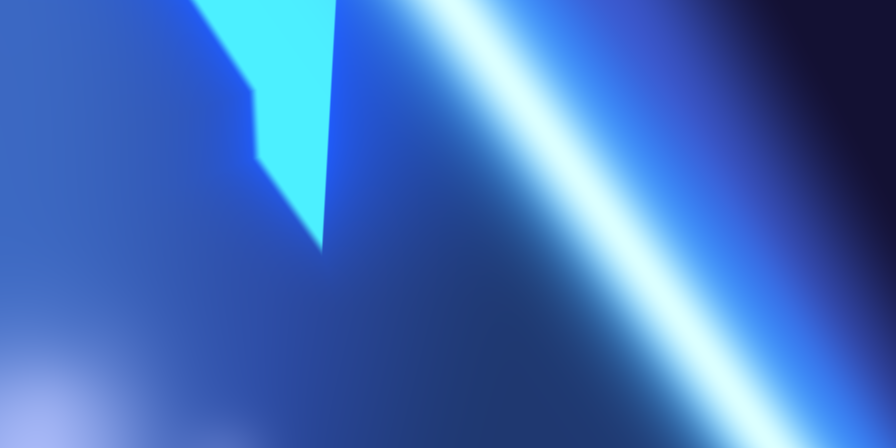
Write a WebGL 1 fragment shader that draws this background.

```glsl
precision highp float;
uniform vec2 u_resolution;

#define BEAM_TOP vec2(1.005, 1.0)
#define BEAM_END vec2(1.725, 0.0)
#define HALO_WIDTH 0.145
#define CORE_WIDTH 0.080
#define SHARD_GLOW 0.095
#define SHARD_BLUR 0.012
#define HAZE_COLOR vec3(0.72, 0.77, 1.0)
#define SHARD_COLOR vec3(0.30, 0.94, 1.0)
#define GLOW_COLOR vec3(0.12, 0.36, 1.0)
#define HALO_COLOR vec3(0.27, 0.69, 1.0)
#define CORE_COLOR vec3(0.86, 1.0, 1.0)
#define NIGHT_COLOR vec3(0.075, 0.065, 0.20)

float hash(vec2 p) {
  return fract(sin(dot(p, vec2(127.1, 311.7))) * 43758.5);
}

float noise(vec2 p) {
  vec2 i = floor(p);
  vec2 f = fract(p);
  f = f * f * (3.0 - 2.0 * f);
  float low = mix(hash(i), hash(i + vec2(1.0, 0.0)), f.x);
  float high = mix(hash(i + vec2(0.0, 1.0)), hash(i + 1.0), f.x);
  return mix(low, high, f.y);
}

float bell(float x) {
  return exp(-x * x);
}

// Signed distance to the line from a to b
float lineSide(vec2 p, vec2 a, vec2 b) {
  vec2 t = normalize(b - a);
  return dot(p - a, vec2(t.y, -t.x));
}

// Blue field with a pale haze in the lower left corner
vec3 backdrop(vec2 p) {
  vec3 color = mix(vec3(0.235, 0.41, 0.76), vec3(0.17, 0.29, 0.64),
                   smoothstep(0.0, 0.75, p.x));
  color = mix(color, vec3(0.12, 0.22, 0.44),
              smoothstep(0.6, 1.25, p.x + 0.25 * (0.5 - p.y)));
  color += vec3(-0.02, 0.04, 0.16) * smoothstep(0.3, 1.0, p.y)
         * smoothstep(0.5, 0.9, p.x);
  float wisp = 0.85 + 0.3 * noise(p * 7.0);
  float haze = bell(length((p - vec2(0.06, -0.03)) / vec2(0.25, 0.24)));
  haze += 0.22 * bell(length((p - vec2(0.5, -0.02)) / vec2(0.10, 0.08)));
  return mix(color, HAZE_COLOR, clamp(haze * wisp, 0.0, 1.0));
}

// Bent cyan shard: soft on the left, crisp on the right
vec3 addShard(vec3 color, vec2 p) {
  vec2 shoulder = vec2(0.565, 0.797);
  vec2 waist = vec2(0.573, 0.648);
  vec2 tip = vec2(0.719, 0.443);
  float upper = lineSide(p, vec2(0.430, 1.0), shoulder);
  float middle = lineSide(p, shoulder, waist);
  float lower = lineSide(p, waist, tip);
  float left = min(upper, max(middle, lower));
  float right = lineSide(p, tip, vec2(0.750, 1.0));
  float outside = max(max(left, right), 0.0);

  float glow = exp(-outside / SHARD_GLOW) * smoothstep(0.28, 0.70, p.y);
  color = mix(color, GLOW_COLOR, 0.95 * glow);
  float cover = (1.0 - smoothstep(-SHARD_BLUR, SHARD_BLUR, left))
              * (1.0 - smoothstep(-0.003, 0.003, right));
  return mix(color, SHARD_COLOR, cover);
}

void main() {
  vec2 p = gl_FragCoord.xy / u_resolution.y;
  p.x *= 2.0 * u_resolution.y / u_resolution.x;
  vec3 color = addShard(backdrop(p), p);

  // Blue wash behind the beam, fading into night on the far right
  float across = -lineSide(p, BEAM_TOP, BEAM_END);
  vec3 wash = mix(vec3(0.20, 0.45, 0.95), vec3(0.23, 0.34, 0.80),
                  smoothstep(0.12, 0.32, across));
  color = mix(color, wash, smoothstep(-0.12, 0.10, across));
  float night = smoothstep(1.36, 1.76, p.x - 0.55 * (1.0 - p.y));
  color = mix(color, NIGHT_COLOR, night);

  // Halo and white core of the beam
  color = mix(color, HALO_COLOR, bell(across / HALO_WIDTH));
  color = mix(color, CORE_COLOR, bell(across / CORE_WIDTH));
  gl_FragColor = vec4(color, 1.0);
}
```
